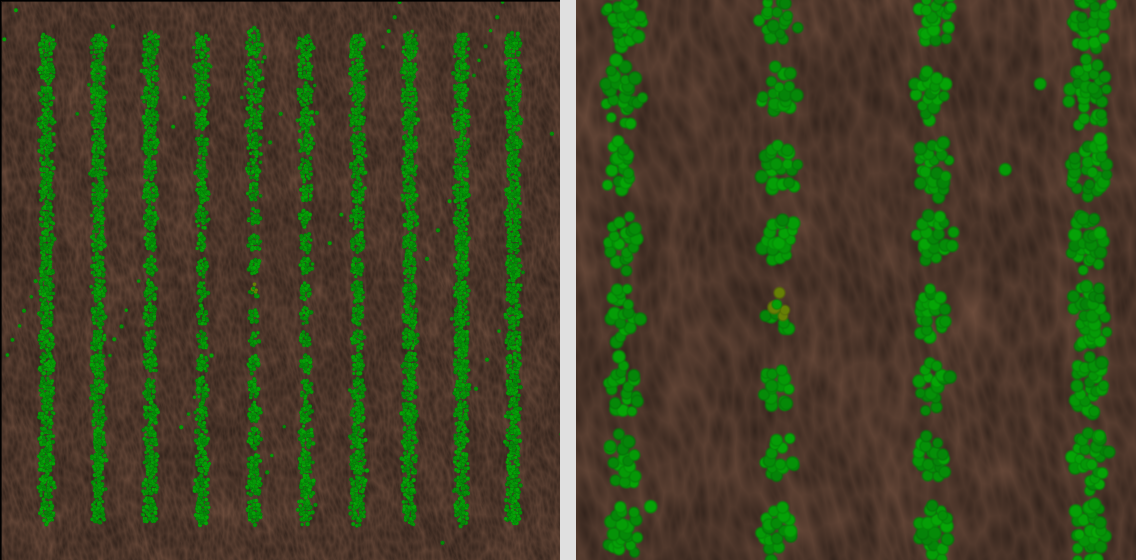
Left: the whole. Right: its middle third, enlarged.
Reproduce this pattern procedurally as a WebGL 1 fragment shader.

```glsl
precision highp float;

uniform vec2 u_resolution;

const vec2 PLANT_COUNT = vec2(10.0, 20.0);
const vec2 FIRST_PLANT = vec2(0.0833, 0.087);
const vec2 PLANT_STEP = vec2(0.0926, 0.0437);
const vec2 WEAK_PLANT = vec2(4.0, 9.0);
const float LEAF_CELL = 0.0052;
const float LEAF_RADIUS = 0.0038;
const float FRAME_WIDTH = 0.003;

float hash(vec2 p) {
    return fract(sin(dot(p, vec2(127.1, 311.7))) * 43758.5);
}

vec2 hash2(vec2 p) {
    return vec2(hash(p), hash(p + 57.3));
}

// Distance to the nearest jittered cell point
float cellular(vec2 p) {
    vec2 cell = floor(p);
    float nearest = 2.0;
    for (int y = -1; y <= 1; y++) {
        for (int x = -1; x <= 1; x++) {
            vec2 id = cell + vec2(float(x), float(y));
            nearest = min(nearest, length(id + hash2(id) - p));
        }
    }
    return nearest;
}

// Fibrous soil: stretched cells over broad soft blotches
vec3 soilColor(vec2 uv) {
    vec2 p = vec2(uv.x + 0.14 * uv.y, uv.y);
    p.x += 0.003 * sin(uv.y * 41.0 + 3.0 * sin(uv.x * 23.0));
    float grain = 0.34 * (cellular(p * vec2(150.0, 62.0)) - 0.43);
    grain += 0.30 * (cellular(p * vec2(78.0, 34.0) + 19.0) - 0.43);
    grain += 0.24 * (cellular(p * vec2(24.0, 12.0) + 41.0) - 0.43);
    float blotch = sin(uv.x * 17.0 + 2.0 * sin(uv.y * 9.0)) * sin(uv.y * 13.0 + uv.x * 5.0);
    return vec3(0.30, 0.21, 0.165) * (1.0 + grain + 0.04 * blotch);
}

vec2 nearestPlant(vec2 p) {
    vec2 id = floor((p - FIRST_PLANT) / PLANT_STEP + 0.5);
    return clamp(id, vec2(0.0), PLANT_COUNT - 1.0);
}

// Growth is poorest around the weak plant
float plantVigor(vec2 id) {
    vec2 away = (id - WEAK_PLANT) * vec2(1.0, 0.42);
    return smoothstep(-0.3, 4.2, length(away));
}

// Thinned, scattered foliage in the upper middle rows
float plantStress(vec2 id) {
    float across = (id.x - 4.1) / 1.25;
    return exp(-across * across) * smoothstep(9.0, 18.0, id.y);
}

// Chance that a leaf grows at p
float leafDensity(vec2 p, vec2 id) {
    vec2 halfSize = mix(vec2(0.0088, 0.0135), vec2(0.0128, 0.0235), plantVigor(id));
    halfSize *= 0.93 + 0.14 * hash2(id + 9.0);
    float stress = plantStress(id);
    vec2 center = FIRST_PLANT + id * PLANT_STEP + 0.0016 * (hash2(id) - 0.5);
    float reach = length((p - center) / halfSize);
    float core = 1.0 - smoothstep(mix(0.75, 0.3, stress), mix(1.25, 1.5, stress), reach);
    float strays = mix(0.12, 0.3, stress) * exp(-1.5 * reach * reach / (1.0 + stress));
    return core + strays;
}

vec3 leafColor(vec2 cell, vec2 plant) {
    float shade = hash(cell + 13.7);
    vec3 green = mix(vec3(0.02, 0.51, 0.035), vec3(0.02, 0.65, 0.025), shade);
    float isWeak = 1.0 - step(0.5, length(plant - WEAK_PLANT));
    float yellowing = isWeak * step(0.45, hash(cell + 31.9));
    return mix(green, vec3(0.40, 0.50, 0.02), yellowing);
}

// Overlapping round leaves, one candidate per cell
vec3 addLeaves(vec3 color, vec2 uv, float softness) {
    vec2 cell = floor(uv / LEAF_CELL);
    for (int y = -1; y <= 1; y++) {
        for (int x = -1; x <= 1; x++) {
            vec2 id = cell + vec2(float(x), float(y));
            vec2 leaf = (id + hash2(id)) * LEAF_CELL;
            vec2 plant = nearestPlant(leaf);
            float grows = step(hash(id + 71.0), leafDensity(leaf, plant));
            float radius = LEAF_RADIUS * mix(0.8, 1.1, hash(id + 5.1));
            float edge = length(uv - leaf) - radius;
            float cover = grows * (1.0 - smoothstep(-softness, softness, edge));
            float rim = smoothstep(-0.4 * radius, 0.0, edge);
            color = mix(color, leafColor(id, plant) * (1.0 - 0.14 * rim), cover);
        }
    }
    return color;
}

void main() {
    vec2 uv = gl_FragCoord.xy / u_resolution;
    float pixel = 1.0 / min(u_resolution.x, u_resolution.y);
    vec3 color = addLeaves(soilColor(uv), uv, max(0.0009, 0.6 * pixel));

    // Dark line along the left and top edges
    float inset = min(uv.x, 1.0 - uv.y);
    color *= smoothstep(FRAME_WIDTH - pixel, FRAME_WIDTH + pixel, inset);
    gl_FragColor = vec4(color, 1.0);
}
```
